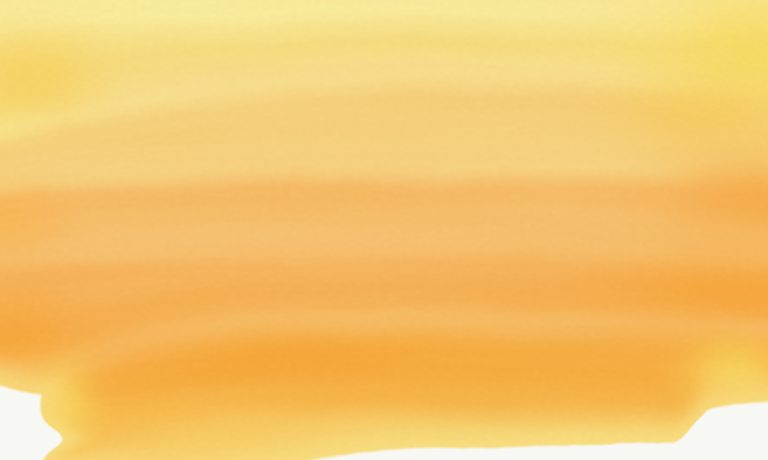
A Shadertoy shader for this background:

```glsl
// A watercolour wash running from pale yellow down to orange on white paper.
// Arched colour bands are layered with smoothstep, tinted by soft blots, then
// cut by a ragged lower edge and textured with gradient noise.

#define ARCH_CENTRE 0.55
#define STREAK_AMOUNT 0.035
#define GRAIN_AMOUNT 0.018
#define GRAIN_SCALE 95.0
#define WARP_AMOUNT 0.022
#define EDGE_WOBBLE 0.006
#define EDGE_GLOW 0.052
#define PAPER vec3(0.97, 0.97, 0.955)
#define PALE vec3(0.97, 0.88, 0.52)
#define YELLOW vec3(0.97, 0.85, 0.38)
#define GOLD vec3(0.96, 0.78, 0.34)
#define ORANGE vec3(0.965, 0.645, 0.22)

vec2 hashGradient(vec2 cell) {
    vec3 h = fract(cell.xyx * vec3(0.1031, 0.103, 0.0973));
    h += dot(h, h.yzx + 33.33);
    float angle = 6.2832 * fract((h.x + h.y) * h.z);
    return vec2(cos(angle), sin(angle));
}

float gradientNoise(vec2 p) {
    vec2 i = floor(p), f = fract(p);
    vec2 u = f * f * f * (f * (f * 6.0 - 15.0) + 10.0);
    vec2 e = vec2(0.0, 1.0);
    float a = dot(hashGradient(i), f);
    float b = dot(hashGradient(i + e.yx), f - e.yx);
    float c = dot(hashGradient(i + e.xy), f - e.xy);
    float d = dot(hashGradient(i + e.yy), f - e.yy);
    return mix(mix(a, b, u.x), mix(c, d, u.x), u.y);
}

float fbm(vec2 p) {
    float sum = 0.0, amp = 0.6;
    for (int i = 0; i < 4; i++) {
        sum += amp * gradientNoise(p);
        p = p * 2.03 + 17.3;
        amp *= 0.5;
    }
    return sum;
}

// Blend to the next band colour between two depths.
void band(inout vec3 col, float depth, float from, float to, vec3 next) {
    col = mix(col, next, smoothstep(from, to, depth));
}

// Soft elliptical stain.
void blot(inout vec3 col, vec2 uv, vec2 centre, vec2 radius, vec3 tint, float amount) {
    vec2 d = (uv - centre) / radius;
    col = mix(col, tint, amount * exp(-dot(d, d)));
}

// Depth below the top, straightened along the arched brush strokes.
float strokeDepth(vec2 uv) {
    float depth = 1.0 - uv.y, dx = uv.x - ARCH_CENTRE;
    float upper = 0.32 * exp(-pow((depth - 0.25) / 0.1, 2.0));
    float lower = 0.3 * smoothstep(0.58, 0.76, depth);
    float bend = dx < 0.0 ? 0.1 + upper + lower : 0.1;
    return depth - bend * dx * dx;
}

vec3 washBands(float d) {
    vec3 col = vec3(0.97, 0.91, 0.60);
    band(col, d, 0.02, 0.10, vec3(0.96, 0.86, 0.50));
    band(col, d, 0.10, 0.16, vec3(0.965, 0.865, 0.55));
    band(col, d, 0.16, 0.22, vec3(0.96, 0.81, 0.48));
    band(col, d, 0.24, 0.35, vec3(0.96, 0.82, 0.50));
    band(col, d, 0.35, 0.41, vec3(0.96, 0.73, 0.40));
    band(col, d, 0.42, 0.52, vec3(0.96, 0.75, 0.435));
    band(col, d, 0.53, 0.58, vec3(0.96, 0.70, 0.36));
    band(col, d, 0.58, 0.65, vec3(0.96, 0.69, 0.33));
    band(col, d, 0.65, 0.69, vec3(0.96, 0.73, 0.39));
    band(col, d, 0.69, 0.77, vec3(0.96, 0.67, 0.25));
    band(col, d, 0.79, 0.86, vec3(0.96, 0.70, 0.28));
    band(col, d, 0.86, 0.94, vec3(0.96, 0.79, 0.40));
    return col;
}

// Positive inside the paint, negative on bare paper.
float paintDistance(vec2 uv, float aspect) {
    float x = uv.x, y = uv.y;
    float floorLine = mix(-0.04, 0.026, smoothstep(0.2, 0.56, x))
        + 0.012 * smoothstep(0.6, 0.88, x)
        + 0.075 * smoothstep(0.875, 0.93, x) + 0.015 * smoothstep(0.92, 1.0, x);
    float leftLine = 0.053 + 0.028 * exp(-pow((y - 0.046) / 0.03, 2.0));
    float corner = max((x - leftLine) * aspect, y - 0.16 + 0.38 * x);
    return min(y - floorLine, corner);
}

void mainImage(out vec4 fragColor, in vec2 fragCoord) {
    vec2 uv = fragCoord / iResolution.xy;
    float aspect = iResolution.x / iResolution.y;
    vec2 p = vec2(uv.x * aspect, uv.y);

    // Bands and dry-brush streaks
    vec2 warp = vec2(fbm(p * 3.0), fbm(p * vec2(3.0, 6.0) + 9.0));
    vec2 wet = uv + WARP_AMOUNT * warp;
    float depth = strokeDepth(wet);
    vec3 col = washBands(depth);
    col += STREAK_AMOUNT * fbm(vec2(p.x * 1.2, depth * 22.0)) * vec3(0.1, 0.7, 1.0);

    // Stains on the left, the right and along the bottom
    blot(col, wet, vec2(0.03, 0.83), vec2(0.09, 0.09), vec3(0.97, 0.82, 0.38), 0.8);
    blot(col, wet, vec2(0.0, 0.73), vec2(0.06, 0.04), PALE, 0.7);
    blot(col, wet, vec2(0.01, 0.52), vec2(0.07, 0.07), vec3(0.97, 0.71, 0.31), 0.6);
    blot(col, wet, vec2(0.02, 0.27), vec2(0.09, 0.09), ORANGE, 0.8);
    blot(col, wet, vec2(0.98, 0.88), vec2(0.13, 0.14), YELLOW, 0.85);
    blot(col, wet, vec2(0.91, 0.75), vec2(0.09, 0.07), GOLD, 0.5);
    blot(col, wet, vec2(0.99, 0.57), vec2(0.12, 0.09), vec3(0.96, 0.67, 0.29), 0.85);
    blot(col, wet, vec2(0.97, 0.37), vec2(0.17, 0.07), ORANGE, 0.8);
    blot(col, wet, vec2(0.33, 0.225), vec2(0.17, 0.05), ORANGE, 0.65);
    blot(col, wet, vec2(0.27, 0.06), vec2(0.18, 0.07), vec3(0.97, 0.79, 0.38), 0.65);
    blot(col, wet, vec2(0.09, 0.12), vec2(0.04, 0.09), YELLOW, 0.7);
    blot(col, wet, vec2(0.96, 0.19), vec2(0.06, 0.06), YELLOW, 0.75);

    // Thinned rim, paper tooth and bare paper
    float edge = paintDistance(uv, aspect) + EDGE_WOBBLE * fbm(p * 14.0);
    col = mix(col, PALE, 0.75 * exp(-pow(max(edge, 0.0) / EDGE_GLOW, 2.0)));
    float grain = fbm(p * GRAIN_SCALE * vec2(0.7, 1.0));
    col += GRAIN_AMOUNT * grain * vec3(0.4, 0.9, 1.3);
    float soft = 1.2 / iResolution.y + 0.002;
    col = mix(PAPER, col, smoothstep(-soft, soft, edge));
    fragColor = vec4(clamp(col, 0.0, 1.0), 1.0);
}
```
